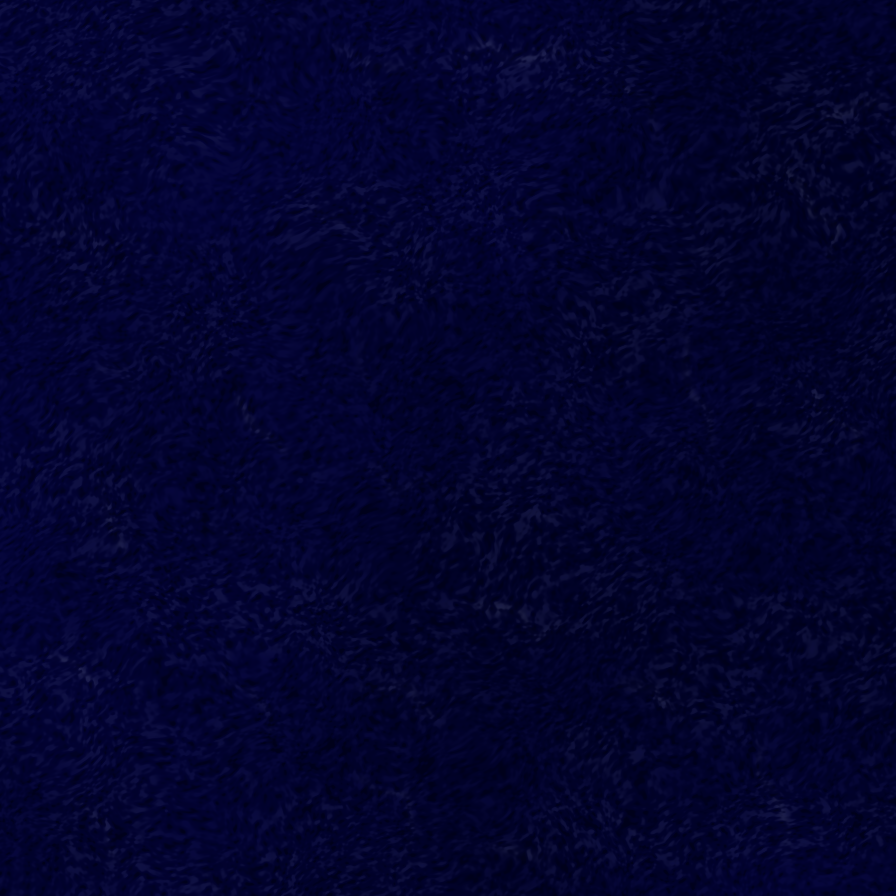
This texture is drawn by a WebGL 1 fragment shader. Its source:

```glsl
precision highp float;
uniform vec2 u_resolution;

float hash(vec2 p) {
  vec3 q = fract(p.xyx * vec3(0.1031, 0.1030, 0.0973));
  q += dot(q, q.yzx + 33.33);
  return fract((q.x + q.y) * q.z);
}

float noise(vec2 p) {
  vec2 cell = floor(p);
  vec2 f = fract(p);
  f = f * f * (3.0 - 2.0 * f);
  return mix(mix(hash(cell), hash(cell + vec2(1, 0)), f.x),
             mix(hash(cell + vec2(0, 1)), hash(cell + vec2(1, 1)), f.x), f.y);
}

float fbm(vec2 p) {
  float sum = 0.0;
  float weight = 0.53;
  for (int i = 0; i < 4; i++) {
    sum += weight * noise(p);
    p = mat2(1.6, 1.2, -1.2, 1.6) * p + 17.3;
    weight *= 0.5;
  }
  return sum;
}

mat2 rotation(float angle) {
  float c = cos(angle);
  float s = sin(angle);
  return mat2(c, -s, s, c);
}

// Short wavering creases, one per grid cell, mostly falling to the right
float creases(vec2 uv) {
  vec2 p = uv * 6.0 + 20.0;
  float total = 0.0;
  for (int y = -1; y <= 1; y++) {
    for (int x = -1; x <= 1; x++) {
      vec2 cell = floor(p) + vec2(x, y);
      vec2 center = cell + 0.15 + 0.7 * vec2(hash(cell + 3.1), hash(cell + 8.7));
      float kind = hash(cell + 41.0);
      float angle = kind < 0.68 ? -0.5 + 0.5 * hash(cell + 5.0)
                                : -1.25 + 0.3 * hash(cell + 6.0);
      vec2 d = rotation(angle) * (p - center);
      d.y += 0.22 * (noise(vec2(d.x * 6.0, kind * 90.0)) - 0.5);
      float halfLength = 0.25 + 0.3 * hash(cell + 12.0);
      float taper = 1.0 - smoothstep(0.2, 1.0, abs(d.x) / halfLength);
      float width = kind < 0.68 ? 0.045 : 0.03;
      float strength = 0.15 + 0.85 * pow(hash(cell + 23.0), 1.6);
      total += strength * taper * exp(-d.y * d.y / (width * width));
    }
  }
  return min(total, 1.0);
}

void main() {
  vec2 uv = gl_FragCoord.xy / min(u_resolution.x, u_resolution.y);

  // Fine slanted grain whose direction drifts over the hide
  vec2 bend = vec2(fbm(uv * 7.0), fbm(uv * 7.0 + 31.0)) - 0.5;
  vec2 q = rotation(0.5) * (uv + 0.07 * bend);
  float pebble = noise(q * vec2(125.0, 215.0) + 50.0);
  float pores = noise(q * vec2(260.0, 300.0) + 90.0);
  float grain = 0.62 * pebble + 0.38 * pores;

  // Broad tone, a little lighter at the left
  float broad = 0.9 * (fbm(uv * 3.5 + 4.0) - 0.5) + 0.28 * (0.45 - uv.x);
  float tone = clamp(0.5 + 1.25 * (grain - 0.5) + broad, 0.0, 1.0);
  vec3 color = mix(vec3(0.0, 0.005, 0.135), vec3(0.012, 0.012, 0.225), tone);

  // Pale flecks gathered in worn patches and along creases
  float worn = smoothstep(0.35, 0.7, fbm(uv * vec2(9.0, 13.0) + 60.0));
  float fleck = smoothstep(0.5, 0.8, grain);
  float crease = creases(uv);
  color += vec3(0.045, 0.05, 0.035) * fleck * (0.25 + 0.75 * worn);
  color += vec3(0.085, 0.09, 0.07) * crease * (0.12 + 0.88 * smoothstep(0.4, 0.75, grain));

  // Dark pits between the pebbles
  color *= 1.0 - 0.22 * (1.0 - smoothstep(0.15, 0.38, grain));
  gl_FragColor = vec4(color, 1.0);
}
```
